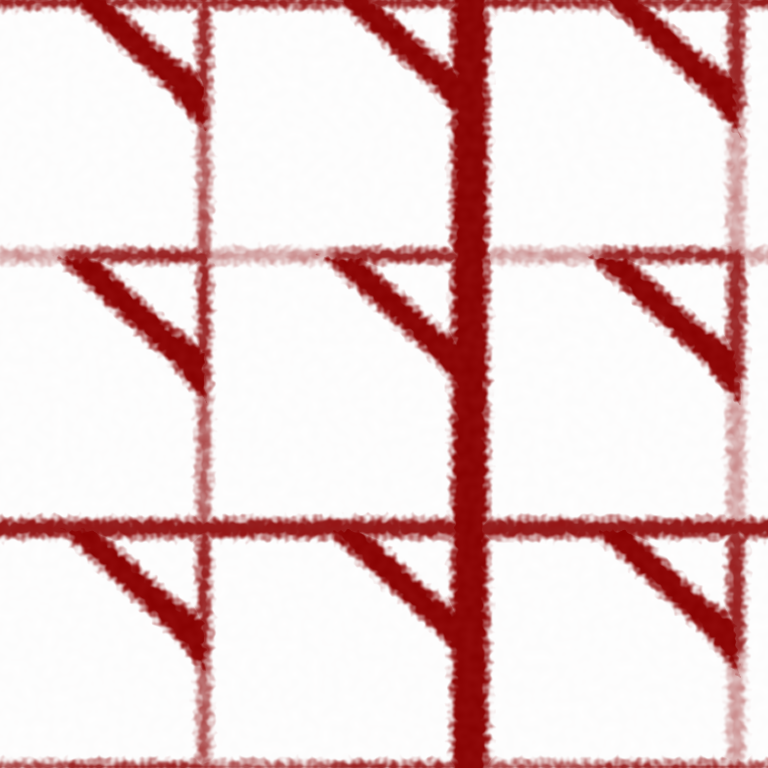
Write a Shadertoy shader that draws this pattern.

```glsl
const vec3 PAPER = vec3(0.992, 0.991, 0.991);
const vec3 INK = vec3(0.55, 0.025, 0.025);
const vec2 PITCH = vec2(0.3465, 0.3516);        // spacing of the braced corners
const vec2 FIRST_JOINT = vec2(0.2655, 0.160);   // lowest, leftmost brace foot
const float BRACE_RISE = 0.92;
const float BRACE_TOP = 0.154;                  // brace height above its foot
const float BRACE_HALF = 0.0168;
const float BRACE_FLARE = 0.008;
const float EDGE = 0.0075;
const float FRINGE = 0.008;
const float FRINGE_SCALE = 120.0;
const float SPECKLE_SCALE = 75.0;
const float CORNER_INK = 0.86;                  // rule strength beside a brace

// Per-rule position, half width and strength
const float COLUMN_HALF[3] = float[3](0.0085, 0.0235, 0.0110);
const float COLUMN_INK[3] = float[3](0.62, 1.0, 0.36);
const vec3 ROWS[4] = vec3[4](
    vec3(0.002, 0.006, 0.72), vec3(0.3120, 0.0120, 0.92),
    vec3(0.667, 0.009, 0.36), vec3(0.9965, 0.0070, 0.88));

vec2 gradientAt(vec2 cell) {
    float angle = 6.2832 * fract(sin(dot(cell, vec2(127.1, 311.7))) * 4375.85);
    return vec2(cos(angle), sin(angle));
}

float gradientNoise(vec2 p) {
    vec2 i = floor(p), f = fract(p);
    vec2 w = f * f * f * (f * (f * 6.0 - 15.0) + 10.0);
    float a = dot(gradientAt(i), f);
    float b = dot(gradientAt(i + vec2(1, 0)), f - vec2(1, 0));
    float c = dot(gradientAt(i + vec2(0, 1)), f - vec2(0, 1));
    float d = dot(gradientAt(i + vec2(1, 1)), f - vec2(1, 1));
    return mix(mix(a, b, w.x), mix(c, d, w.x), w.y);
}

float coverage(float dist) {
    float soft = max(EDGE, 0.75 / iResolution.y);
    return 1.0 - smoothstep(-soft, soft, dist);
}

// Signed distance to the slanted brace, with its foot at the origin
float braceDistance(vec2 q) {
    float across = abs(q.y + BRACE_RISE * q.x) / sqrt(1.0 + BRACE_RISE * BRACE_RISE);
    float halfWidth = BRACE_HALF + BRACE_FLARE * (1.0 - smoothstep(0.0, 0.05, -q.x));
    return max(across - halfWidth, max(q.x - 0.004, q.y - BRACE_TOP));
}

void mainImage(out vec4 fragColor, in vec2 fragCoord) {
    vec2 p = fragCoord / iResolution.xy;
    float fringe = FRINGE * gradientNoise(p * FRINGE_SCALE);
    float speckle = gradientNoise(p * SPECKLE_SCALE + 31.7);

    // Local coordinates around the nearest brace foot
    vec2 cell = floor((p - FIRST_JOINT + vec2(0.25, 0.10)) / PITCH);
    vec2 q = p - FIRST_JOINT - cell * PITCH;
    float ink = coverage(braceDistance(q) + fringe);

    // Vertical rules, darker above each brace foot
    float besideBrace = smoothstep(-0.025, 0.0, q.y)
                      * (1.0 - smoothstep(BRACE_TOP, BRACE_TOP + 0.015, q.y));
    for (int i = 0; i < 3; i++) {
        float x = FIRST_JOINT.x + float(i) * PITCH.x;
        float strength = mix(COLUMN_INK[i], max(COLUMN_INK[i], CORNER_INK), besideBrace);
        ink = max(ink, strength * coverage(abs(p.x - x) - COLUMN_HALF[i] + fringe));
    }

    // Horizontal rules, darker between brace head and column
    float overBrace = smoothstep(-0.19, -0.17, q.x) * (1.0 - smoothstep(0.0, 0.015, q.x));
    for (int i = 0; i < 4; i++) {
        float strength = mix(ROWS[i].z, max(ROWS[i].z, CORNER_INK), overBrace);
        ink = max(ink, strength * coverage(abs(p.y - ROWS[i].x) - ROWS[i].y + fringe));
    }

    // Uneven ink on partial tones, faint mottling on paper
    ink = clamp(ink + 0.9 * speckle * ink * (1.0 - ink), 0.0, 1.0);
    vec3 color = mix(PAPER + 0.008 * speckle, INK + 0.03 * speckle, ink);
    fragColor = vec4(clamp(color, 0.0, 1.0), 1.0);
}
```
